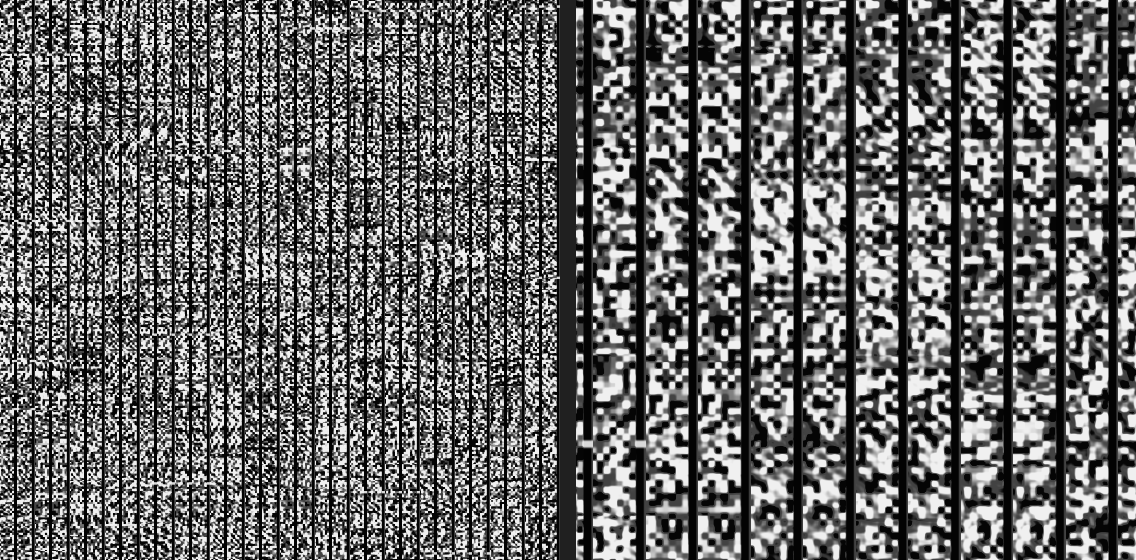
Left, the full canvas; right, a detail of the centre.
Write a WebGL 2 fragment shader that draws this pattern.

```glsl
#version 300 es
precision highp float;
// Grey static woven into 32 narrow vertical strips split by black gaps.
// Strips come in 16 pairs sharing one grain; wrapping value noise, repeating
// motifs and slanted sines vary the grain along each strip.
uniform vec2 u_resolution;
out vec4 fragColor;

const float TAU = 6.2831853;

float hash(vec2 cell, float seed) {
  vec3 p = fract(vec3(cell, seed) * vec3(0.1031, 0.1130, 0.0973));
  p += dot(p, p.yzx + 33.33);
  return fract((p.x + p.y) * p.z);
}

// Value noise with crisp cells; its lattice wraps after "period" cells
float wrapNoise(vec2 p, vec2 period, float seed) {
  vec2 cell = floor(p);
  vec2 f = smoothstep(0.14, 0.86, p - cell);
  vec2 a = mod(cell, period);
  vec2 b = mod(cell + 1.0, period);
  float low = mix(hash(a, seed), hash(vec2(b.x, a.y), seed), f.x);
  float high = mix(hash(vec2(a.x, b.y), seed), hash(b, seed), f.x);
  return mix(low, high, f.y);
}

void main() {
  vec2 uv = gl_FragCoord.xy / u_resolution;
  float pairId = floor(uv.x * 16.0);
  float strip = floor(uv.x * 32.0);
  float u = fract(uv.x * 32.0);
  vec2 grainPos = vec2(u * 8.0, uv.y * 256.0);

  // Free grain, and a short motif that repeats every eight rows
  float grain = wrapNoise(grainPos, vec2(8.0, 256.0), pairId + 3.0);
  float block = floor(uv.y * 16.0);
  float motif = wrapNoise(grainPos, vec2(8.0), pairId + 20.0 + block * 17.0);
  float patchNoise = wrapNoise(vec2(0.0, uv.y * 32.0), vec2(1.0, 32.0), pairId + 50.0);
  float blockEdge = 0.5 - abs(fract(uv.y * 16.0) - 0.5);
  float motifShare = smoothstep(0.5, 0.6, patchNoise) * smoothstep(0.0, 0.12, blockEdge);
  float tone = mix(grain, motif, motifShare);

  // A little grain of its own for each strip
  float ownGrain = wrapNoise(grainPos, vec2(8.0, 256.0), strip + 400.0);
  tone = 0.48 + 1.75 * (tone - 0.5) + 0.2 * (ownGrain - 0.5);

  // Slanted ribs and faint light or dark patches
  float slant = wrapNoise(vec2(0.0, uv.y * 20.0), vec2(1.0, 20.0), pairId + 90.0);
  float ribs = sin(TAU * (uv.y * 88.0 + u * (slant - 0.3) * 5.0));
  float shade = wrapNoise(vec2(pairId, uv.y * 24.0), vec2(16.0, 24.0), 130.0);
  tone += 0.18 * ribs * smoothstep(0.2, 0.8, slant) + 0.06 * (shade - 0.5);

  // Tone curve: black, a wide dark grey shelf, then up to near white
  float grey = 0.02 + 0.24 * smoothstep(0.0, 0.2, tone) + 0.68 * smoothstep(0.3, 0.9, tone);

  // Black gap with a thin dark grey rail on its right
  float gap = smoothstep(0.79, 0.83, u);
  float rail = smoothstep(0.94, 0.98, u);
  float gapGrey = mix(0.01, 0.26, rail);

  // Rare bright stitches crossing the gap
  float row = uv.y * 128.0;
  float stitch = step(0.975, hash(vec2(floor(pairId * 0.5), floor(row)), 7.0));
  stitch *= 1.0 - smoothstep(0.15, 0.4, abs(fract(row) - 0.5));
  gapGrey = mix(gapGrey, 0.85, stitch);

  fragColor = vec4(vec3(mix(grey, gapGrey, gap)), 1.0);
}
```
